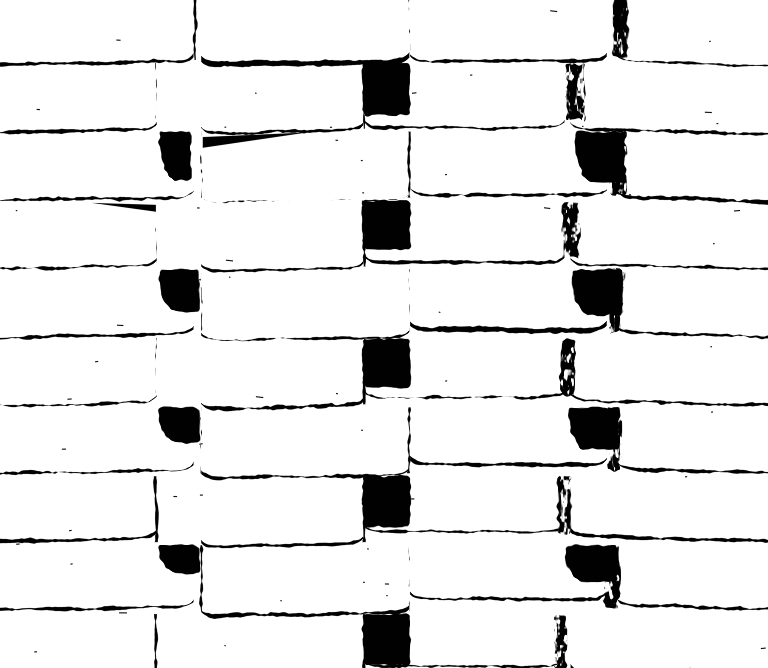
A Shadertoy shader for this texture:

```glsl
// Stark black and white wall of staggered bricks with dark notches and worn joints.

const vec3 BRICK = vec3(1.0);
const vec3 SHADOW = vec3(0.005);
const vec2 EXTENT = vec2(100.0, 87.24); // wall size; y runs downward
const float FAR = 1e3;

float hash(vec2 p) {
    return fract(sin(dot(p, vec2(127.1, 311.7))) * 43758.5453);
}

float noise(vec2 p) {
    vec2 i = floor(p), f = fract(p);
    f = f * f * (3.0 - 2.0 * f);
    return mix(mix(hash(i), hash(i + vec2(1, 0)), f.x),
               mix(hash(i + vec2(0, 1)), hash(i + vec2(1, 1)), f.x), f.y);
}

float box(vec2 p, vec2 lo, vec2 hi, float radius) {
    vec2 q = abs(p - 0.5 * (lo + hi)) - 0.5 * (hi - lo) + radius;
    return length(max(q, 0.0)) + min(max(q.x, q.y), 0.0) - radius;
}

// Dark recess whose left side curves inward toward the bottom
float notch(vec2 p, vec2 lo, vec2 hi, float lean) {
    float t = clamp((p.y - lo.y) / (hi.y - lo.y), 0.0, 1.0);
    lo.x += lean * t * t * t;
    return box(p, lo, hi, 0.45);
}

// Upright crack; a low weight leaves only broken dots
float crack(vec2 p, float x, float top, float bottom, float weight) {
    float wobble = 0.3 * (noise(vec2(x, p.y * 0.6)) - 0.5);
    float width = weight + 0.22 * (noise(vec2(x + 9.0, p.y * 1.7)) - 0.5);
    return max(abs(p.x - x - wobble) - width, max(top - p.y, p.y - bottom));
}

// Crumbled vertical band broken up by grit
float raggedStrip(vec2 p, float x, float halfWidth, float top, float bottom, float cut) {
    float grit = 0.65 * noise(p * vec2(2.2, 0.9)) + 0.35 * noise(p * vec2(5.0, 2.5));
    float edge = 0.9 * (noise(p * 1.3 + 40.0) - 0.5);
    float band = box(p, vec2(x - halfWidth, top), vec2(x + halfWidth, bottom), 0.2);
    return max(band + edge * 0.6, (cut - grit) * 0.9);
}

// Tapered sliver, thick at a and vanishing at b
float wedge(vec2 p, vec2 a, vec2 b, float width) {
    float t = (p.x - a.x) / (b.x - a.x);
    float d = abs(p.y - mix(a.y, b.y, t)) - width * (1.0 - t);
    return max(d, max(-t, t - 1.0) * abs(b.x - a.x));
}

// Bed joint nearest to p in one column of bricks
float bedJoint(vec2 p, int c) {
    float base = vec4(8.46, 8.46, 7.94, 7.94)[c];
    float pitch = vec4(8.91, 9.0, 8.79, 8.87)[c];
    float tilt = vec4(-0.5, -0.5, 0.0, 0.7)[c];
    float k = floor((p.y - base) / pitch + 0.5) + 1.0;
    if (k < 0.5) return FAR;
    bool odd = mod(k, 2.0) > 0.5;
    float x0 = odd ? vec4(-2, 26.2, 53.4, 80.2)[c] : vec4(-2, 26.2, 47.5, 74.3)[c];
    float x1 = odd ? vec4(25.2, 53.3, 79, 102)[c] : vec4(20.4, 47.3, 73.5, 102)[c];
    float t = (p.x - x0) / (x1 - x0);
    float seed = k * 17.3 + float(c) * 5.1;
    float y = base + pitch * (k - 1.0) + tilt * t;
    y += 0.3 * (noise(vec2(p.x * 0.25, seed)) - 0.5) + 0.2 * (noise(vec2(p.x * 1.3, seed)) - 0.5);
    y -= 0.8 * exp(-max(min(p.x - x0, x1 - p.x), 0.0) / 0.7); // rounded corners
    float width = 0.11 + 0.1 * hash(vec2(seed, 2.0));
    if ((c == 1 && k == 1.0) || (c == 2 && k == 5.0)) width += 0.16;
    if (c == 1 && k == 3.0) width = -0.03;
    width += 0.26 * (noise(vec2(p.x * 0.5, seed + 3.0)) - 0.5)
           + 0.14 * (noise(vec2(p.x * 2.5, seed + 7.0)) - 0.5);
    return max(abs(p.y - y) - width, max(x0 - p.x, p.x - x1));
}

// Notches, cracks and crumbled ends belonging to one row
float rowDetail(vec2 p, float r) {
    float top = 9.0 * r - 0.8, bottom = top + 8.6;
    vec2 q = p + 0.35 * (vec2(noise(p * 1.4), noise(p * 1.4 + 30.0)) - 0.5);
    if (mod(r, 2.0) > 0.5) {
        float depth = 6.6 + 1.0 * (hash(vec2(r, 4.0)) - 0.5);
        float d = notch(q, vec2(47.2, top), vec2(53.4, top + depth), 0.2);
        d = min(d, crack(p, 47.4, top, bottom, 0.14));
        d = min(d, crack(p, 20.3, top, bottom, r > 6.0 ? 0.15 : -0.04));
        return min(d, raggedStrip(p, 75.1 - 0.235 * r, 1.2 - 0.06 * r, top + 0.2, top + 7.5, 0.38));
    }
    float d = raggedStrip(p, 80.8 - 0.14 * r, 0.95, top, top + 8.2, r < 1.0 ? 0.33 : 0.46);
    d = min(d, crack(p, 53.3, top, bottom, mod(r, 4.0) > 1.0 ? 0.13 : -0.04));
    d = min(d, crack(p, r < 1.0 ? 25.4 : 26.2, top, bottom, r < 1.0 || r > 7.0 ? 0.14 : -0.02));
    if (r < 1.0) return d;
    d = min(d, notch(q, vec2(20.7, top), vec2(r < 3.0 ? 24.8 : 26.0, top + 7.3 - 0.45 * r), 1.8));
    return min(d, notch(q, vec2(75.4 - 0.23 * r, top), vec2(81.8 - 0.19 * r, top + 7.2 - 0.3 * r), 1.7));
}

// Sparse flecks and short dashes on the brick faces
float flecks(vec2 p) {
    vec2 grid = vec2(3.5, 2.2), cell = floor(p / grid);
    if (hash(cell) < 0.95) return FAR;
    vec2 size = vec2(0.08 + 0.5 * pow(hash(cell + 5.0), 3.0), 0.07);
    vec2 q = p - (cell + 0.3 + 0.4 * vec2(hash(cell + 8.0), hash(cell + 11.0))) * grid;
    q.y += 0.3 * (hash(cell + 14.0) - 0.5) * q.x;
    return box(q, -size, size, 0.05);
}

void mainImage(out vec4 fragColor, in vec2 fragCoord) {
    vec2 uv = fragCoord / iResolution.xy;
    vec2 p = vec2(uv.x, 1.0 - uv.y) * EXTENT;
    float d = flecks(p);
    for (int c = 0; c < 4; c++) d = min(d, bedJoint(p, c));
    for (int r = 0; r < 10; r++) d = min(d, rowDetail(p, float(r)));
    d = min(d, wedge(p, vec2(26.4, 18.6), vec2(40.0, 17.3), 0.7));
    d = min(d, wedge(p, vec2(20.3, 27.2), vec2(12.0, 26.5), 0.45));
    float soft = 0.7 * EXTENT.x / iResolution.x;
    fragColor = vec4(mix(SHADOW, BRICK, smoothstep(-soft, soft, d)), 1.0);
}
```
